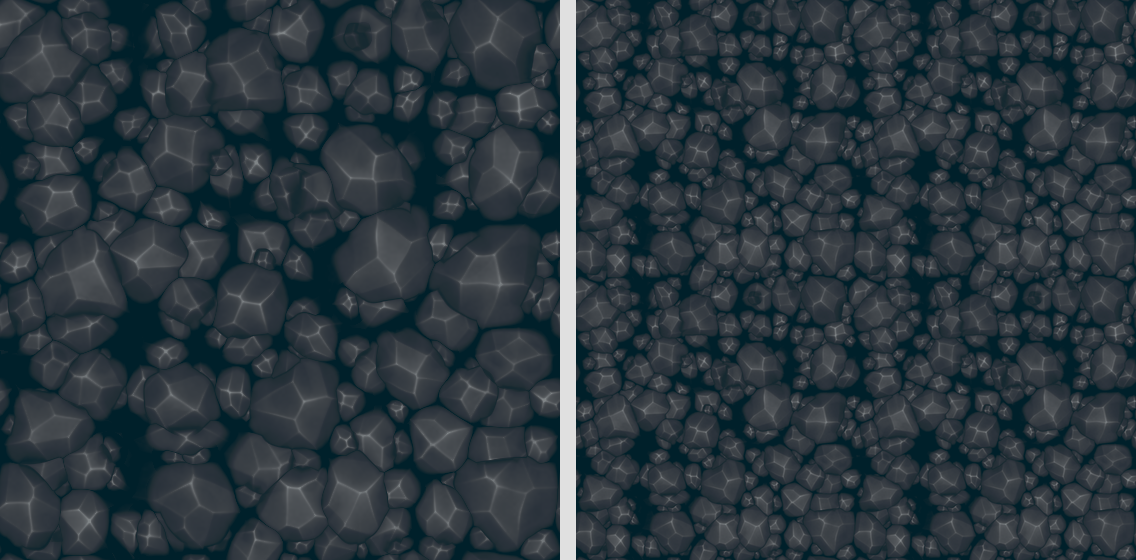
Left: one tile. Right: repeated 2 by 2.
Reproduce this texture procedurally as a Shadertoy shader.

```glsl
// Seamless bed of dark faceted stones with pale ridges and teal crevices.

#define FACETS 8
#define WALL_SLOPE 3.0
#define DOME_HEIGHT 0.70
#define DOME_CURVE 0.42
#define RIDGE_WIDTH 0.0024
#define RIDGE_LIGHT 0.20
#define GLOW_LIGHT 0.13
#define CREVICE_DARK 0.30
#define CREVICE_REACH 0.025
#define DEPTH_DARK 0.45

const float TAU = 6.28319;
const vec3 GAP   = vec3(0.00, 0.125, 0.165);
const vec3 SHADE = vec3(0.12, 0.175, 0.20);
const vec3 STONE = vec3(0.17, 0.20, 0.235);
const vec3 FACE  = vec3(0.24, 0.26, 0.28);
const vec3 LIGHT = vec3(0.34, 0.355, 0.37);
const vec3 RIDGE = vec3(0.50, 0.52, 0.53);

struct Stone { vec2 p; vec3 seed; float radius; float z; };

vec3 hash3(vec3 p) {
    p = fract(p * vec3(0.1031, 0.1030, 0.0973));
    p += dot(p, p.yxz + 33.33);
    return fract((p.xxy + p.yxx) * p.zyx);
}

// Value noise that wraps after a whole number of cells
float noise(vec2 uv, float cells) {
    vec2 g = uv * cells, i = floor(g), f = fract(g);
    f = f * f * (3.0 - 2.0 * f);
    vec2 a = mod(i, cells), b = mod(i + 1.0, cells);
    float low  = mix(hash3(vec3(a, cells)).x, hash3(vec3(b.x, a.y, cells)).x, f.x);
    float high = mix(hash3(vec3(a.x, b.y, cells)).x, hash3(vec3(b, cells)).x, f.x);
    return mix(low, high, f.y);
}

// Point on the dome where a facet plane touches it
vec2 facetSite(vec3 seed, int i) {
    vec3 h = hash3(seed + vec3(0.0, 0.0, float(i)));
    float angle = float(i) * 2.4 + h.y + TAU * hash3(seed + 30.0).x;
    float reach = sqrt((float(i) + 0.15 + 0.7 * h.x) / float(FACETS));
    return reach * vec2(cos(angle), sin(angle));
}

// Faceted dome cut by the steep wall of a rounded polygon
float stoneHeight(vec2 p, vec3 seed) {
    float nearest = 9.0, outline = 0.0;
    for (int i = 0; i < FACETS; i++) {
        vec2 d = p - facetSite(seed, i);
        nearest = min(nearest, dot(d, d));
        vec3 h = hash3(seed + vec3(9.0, 5.0, float(i)));
        float a = TAU * (float(i) + 0.7 * h.x) / float(FACETS);
        float side = max(dot(p, vec2(cos(a), sin(a))), 0.0) / mix(0.82, 1.08, h.y);
        outline += pow(side, 10.0);
    }
    float dome = DOME_HEIGHT + DOME_CURVE * (nearest - dot(p, p));
    return min(dome, WALL_SLOPE * (1.0 - pow(outline, 0.1)));
}

// Scatter one size of stone; keep the highest and the height just below it
void addLayer(vec2 uv, float cells, float layer, vec2 radii, vec2 bases,
              inout Stone top, inout float under) {
    vec2 home = floor(uv * cells);
    for (int y = -1; y <= 1; y++)
    for (int x = -1; x <= 1; x++) {
        vec2 cell = home + vec2(x, y);
        vec3 seed = vec3(mod(cell, cells), layer * 50.0);
        vec3 place = hash3(seed + 20.0), form = hash3(seed + 25.0);
        float radius = mix(radii.x, radii.y, place.z);
        vec2 p = (uv - (cell + 0.5 + 0.7 * (place.xy - 0.5)) / cells) / radius;
        vec2 axis = vec2(cos(TAU * form.x), sin(TAU * form.x));
        p += axis * dot(axis, p) * mix(-0.12, 0.35, form.y);
        if (dot(p, p) > 3.0) continue;
        float z = mix(bases.x, bases.y, form.z) + radius * stoneHeight(p, seed);
        if (z > top.z) {
            under = top.z;
            top = Stone(p, seed, radius, z);
        } else under = max(under, z);
    }
}

// Facet tone with blended borders, plus light on the ridges
float stoneTone(Stone s, float wear) {
    vec2 sites[FACETS];
    vec2 own = vec2(0.0);
    float nearest = 9.0;
    for (int i = 0; i < FACETS; i++) {
        sites[i] = facetSite(s.seed, i);
        vec2 d = s.p - sites[i];
        if (dot(d, d) < nearest) { nearest = dot(d, d); own = sites[i]; }
    }
    float tone = 0.0, total = 0.0, ridge = 0.0, glow = 0.0;
    for (int i = 0; i < FACETS; i++) {
        vec2 d = s.p - sites[i];
        float gap = length(sites[i] - own);
        float edge = s.radius * (dot(d, d) - nearest) / max(2.0 * gap, 0.001);
        float weight = exp(-edge / 0.0015);
        float grain = hash3(s.seed + vec3(3.0, 8.0, float(i))).z - 0.5;
        tone += weight * (0.84 - 0.36 * length(sites[i]) + 0.05 * sites[i].y + 0.14 * grain);
        total += weight;
        if (gap > 0.001) {
            float bend = smoothstep(0.1, 0.9, gap);
            ridge += bend * exp(-edge * edge / (RIDGE_WIDTH * RIDGE_WIDTH));
            glow += bend * exp(-edge / (0.13 * s.radius));
        }
    }
    float fade = 1.0 - 0.75 * smoothstep(0.45, 1.05, length(s.p));
    float shine = RIDGE_LIGHT * min(ridge, 1.5) + GLOW_LIGHT * min(glow, 1.8);
    float mood = 0.12 * (hash3(s.seed + 40.0).y - 0.5);
    return tone / total + mood - 0.07 * dot(s.p, s.p) + shine * fade * mix(0.5, 1.5, wear);
}

vec3 palette(float t) {
    t = max(t, 0.0) * 4.0;
    vec3 c = mix(GAP, SHADE, min(t, 1.0));
    c = mix(c, STONE, clamp(t - 1.0, 0.0, 1.0));
    c = mix(c, FACE, clamp(t - 2.0, 0.0, 1.0));
    c = mix(c, LIGHT, clamp(t - 3.0, 0.0, 1.0));
    return mix(c, RIDGE, clamp((t - 4.0) * 0.7, 0.0, 1.0));
}

void mainImage(out vec4 fragColor, in vec2 fragCoord) {
    vec2 uv = fragCoord / iResolution.xy;
    float wear = noise(uv, 24.0);
    vec2 bent = uv + 0.005 * (vec2(wear, noise(uv, 29.0)) - 0.5);

    // Large, medium and small stones
    Stone top = Stone(vec2(0.0), vec3(0.0), 0.05, -1.0);
    float under = -1.0;
    addLayer(bent, 5.0, 1.0, vec2(0.070, 0.095), vec2(0.005, 0.030), top, under);
    addLayer(bent, 8.0, 2.0, vec2(0.045, 0.065), vec2(0.000, 0.028), top, under);
    addLayer(bent, 12.0, 3.0, vec2(0.020, 0.036), vec2(0.000, 0.030), top, under);

    // Crevices and depth darken the stone; the seam itself is blended
    float rise = top.z - under;
    float depth = DEPTH_DARK * (1.0 - smoothstep(-0.025, 0.035, top.z));
    float tone = stoneTone(top, wear) - CREVICE_DARK * exp(-rise / CREVICE_REACH);
    tone = mix(0.18, tone, smoothstep(0.0, 0.008, rise)) - depth;
    tone += 0.05 * (noise(uv, 45.0) - 0.5) + 0.03 * (noise(uv, 160.0) - 0.5);
    fragColor = vec4(palette(tone), 1.0);
}
```
